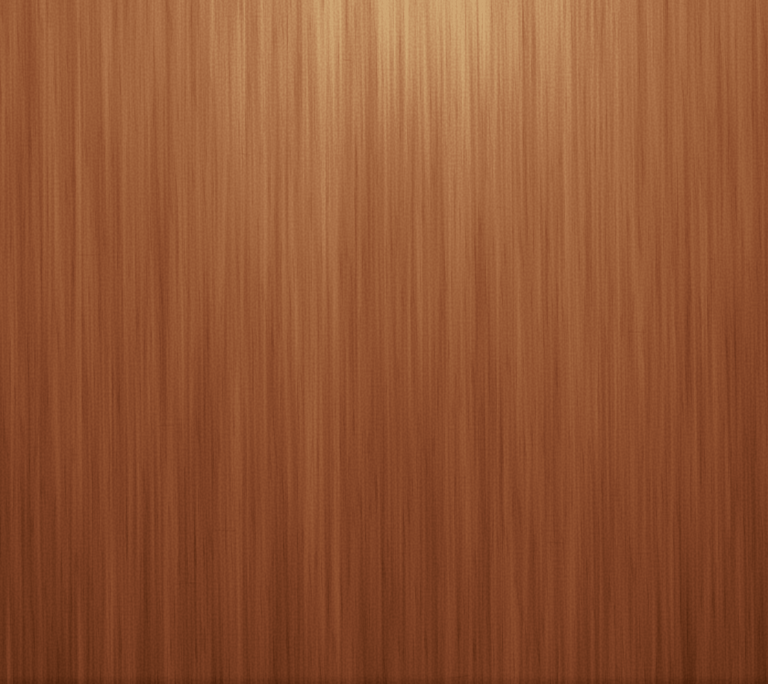
This texture is drawn by a Shadertoy shader. Its source:

```glsl
// Reddish brown wood veneer with fine vertical grain, lit softly from the top centre.

// Wood tones from shadow to highlight, one tone step apart
const vec3 WOOD[7] = vec3[7](
    vec3(0.41, 0.20, 0.10), vec3(0.49, 0.25, 0.14), vec3(0.56, 0.31, 0.18),
    vec3(0.62, 0.38, 0.23), vec3(0.68, 0.45, 0.29), vec3(0.75, 0.55, 0.37),
    vec3(0.81, 0.65, 0.45));

// Lighting, in tone steps
const float TONE_BOTTOM = 0.3;
const float TONE_TOP = 2.85;
const float WIDE_GLOW = 1.85;
const float LAMP_GLOW = 1.1;
const float SIDE_SHADE = 0.5;

// Grain, in tone steps and features per canvas height
const int GRAIN_LAYERS = 5;
const float GRAIN_CONTRAST = 0.8;
const float BOARD_COUNT = 11.0;
const float BOARD_CONTRAST = 0.6;
const float STREAK_COUNT = 48.0;
const float STREAK_CONTRAST = 0.6;
const vec2 LINE_SCALE = vec2(34.0, 1.1);
const float LINE_DEPTH = 0.4;
const vec2 PORE_SCALE = vec2(200.0, 15.0);
const float PORE_DEPTH = 0.4;
const vec2 SPECKLE_SCALE = vec2(310.0, 270.0);
const float SPECKLE = 0.55;
const int SCRATCHES = 12;
const float SCRATCH_DEPTH = 0.3;

float hash(vec2 cell) {
    uvec2 q = uvec2(ivec2(cell)) * uvec2(1597334673u, 3812015801u);
    uint n = (q.x ^ q.y) * 1597334673u;
    n = (n ^ (n >> 15)) * 2246822519u;
    n ^= n >> 13;
    return float(n >> 8) / 16777216.0;
}

float cornerSlope(vec2 cell, vec2 offset) {
    float angle = 6.2832 * hash(cell);
    return dot(vec2(cos(angle), sin(angle)), offset);
}

float gradientNoise(vec2 p) {
    vec2 i = floor(p), f = p - i;
    vec2 u = f * f * f * (f * (f * 6.0 - 15.0) + 10.0);
    vec2 e = vec2(1.0, 0.0);
    return mix(
        mix(cornerSlope(i, f), cornerSlope(i + e, f - e), u.x),
        mix(cornerSlope(i + e.yx, f - e.yx), cornerSlope(i + 1.0, f - 1.0), u.x),
        u.y);
}

// Stretched noise; the shear staggers neighbouring columns
float fibre(vec2 p, vec2 scale, float seed) {
    vec2 s = p * scale + seed * vec2(17.3, 41.7);
    return gradientNoise(vec2(s.x, s.y + 0.37 * s.x));
}

// Layers from broad bands down to hair-thin fibres
float grain(vec2 p) {
    vec2 scale = vec2(7.0, 0.5);
    float sum = 0.0, weight = 0.5;
    for (int i = 0; i < GRAIN_LAYERS; i++) {
        sum += weight * fibre(p, scale, float(i) + 1.0);
        scale *= vec2(2.4, 1.8);
        weight += 0.12;
    }
    return sum;
}

// Bands of random tone that build up slowly and end in a crisp edge
float strips(vec2 p, float count, float edge, float seed) {
    float x = p.x * count + 0.9 * fibre(p, vec2(0.45 * count, 0.4), seed);
    float id = floor(x), f = x - id;
    float band = f * f * (1.0 - smoothstep(1.0 - edge, 1.0, f));
    float fade = 0.7 + 1.2 * fibre(p, vec2(0.3 * count, 1.5), seed + 3.0);
    return hash(vec2(id, 77.0 + seed)) * band * fade;
}

// Long thin dark lines that come and go along the grain
float darkLines(vec2 p) {
    float crest = 1.0 - smoothstep(0.0, 0.09, abs(fibre(p, LINE_SCALE, 21.0)));
    return crest * smoothstep(-0.1, 0.3, fibre(p, vec2(23.0, 2.5), 25.0));
}

// Short thin dark dashes along the fibres
float pores(vec2 p) {
    return smoothstep(0.22, 0.45, fibre(p, PORE_SCALE, 15.0));
}

// A few faint hairline marks across the grain
float scratches(vec2 p, float aspect) {
    float mark = 0.0;
    for (int i = 0; i < SCRATCHES; i++) {
        float id = float(i);
        vec2 d = p - vec2(hash(vec2(id, 201.0)) * aspect, hash(vec2(id, 202.0)));
        d.y -= d.x * 0.3 * (hash(vec2(id, 203.0)) - 0.5);
        float halfLength = 0.008 + 0.016 * hash(vec2(id, 204.0));
        mark += (1.0 - smoothstep(0.0005, 0.002, abs(d.y)))
              * (1.0 - smoothstep(0.5 * halfLength, halfLength, abs(d.x)));
    }
    return mark;
}

vec3 woodColour(float tone) {
    float t = clamp(tone, -1.2, 5.999);
    int i = int(max(floor(t), 0.0));
    return mix(WOOD[i], WOOD[i + 1], t - float(i));
}

void mainImage(out vec4 fragColor, in vec2 fragCoord) {
    vec2 p = fragCoord / iResolution.y;
    float aspect = iResolution.x / iResolution.y;

    // Light falling from the top centre
    vec2 fromLamp = p - vec2(0.54 * aspect, 1.02);
    vec2 wide = fromLamp / vec2(0.4, 0.5), tight = fromLamp / vec2(0.2, 0.17);
    float wideGlow = exp(-dot(wide, wide)), lampGlow = exp(-dot(tight, tight));
    float side = 2.0 * p.x / aspect - 1.0;
    float tone = mix(TONE_BOTTOM, TONE_TOP, pow(p.y, 0.85))
               + WIDE_GLOW * wideGlow + LAMP_GLOW * lampGlow
               - SIDE_SHADE * side * side * side * side
               - 0.6 * (1.0 - smoothstep(0.0, 0.015, p.y));

    // Wood structure
    float figure = GRAIN_CONTRAST * grain(p)
                 + BOARD_CONTRAST * (0.12 - strips(p, BOARD_COUNT, 0.05, 9.0))
                 + STREAK_CONTRAST * (strips(p, STREAK_COUNT, 0.16, 31.0) - 0.1);
    tone += figure * (1.0 + 0.2 * wideGlow);
    tone -= LINE_DEPTH * darkLines(p) + PORE_DEPTH * pores(p);
    tone -= SCRATCH_DEPTH * scratches(p, aspect);
    tone += SPECKLE * gradientNoise(p * SPECKLE_SCALE) + 0.1;

    fragColor = vec4(woodColour(tone), 1.0);
}
```
